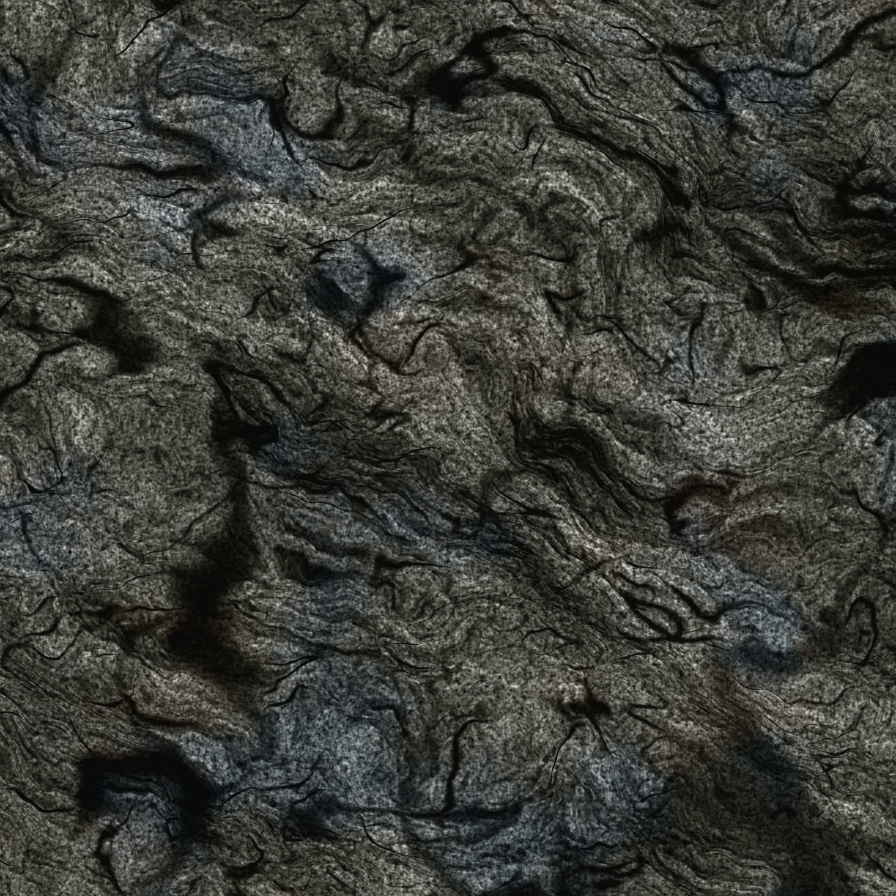
A WebGL 1 fragment shader for this texture:

```glsl
precision highp float;

uniform vec2 u_resolution;

const vec2 LIGHT_DIR = vec2(0.3, 0.954);
const vec3 OLIVE_TINT = vec3(0.004, 0.006, -0.026);
const vec3 SLATE_TINT = vec3(-0.026, 0.002, 0.014);
const vec3 RUST_TINT = vec3(0.036, 0.004, -0.034);

float hash(vec2 p) {
  vec3 q = fract(p.xyx * 0.1031);
  q += dot(q, q.yzx + 33.33);
  return fract((q.x + q.y) * q.z);
}

vec2 cellGradient(vec2 cell) {
  return vec2(hash(cell), hash(cell + 57.3)) * 2.0 - 1.0;
}

// Gradient noise, centred on zero
float noise(vec2 p) {
  vec2 cell = floor(p);
  vec2 f = p - cell;
  vec2 u = f * f * f * (f * (f * 6.0 - 15.0) + 10.0);
  vec2 e = vec2(1.0, 0.0);
  float a = dot(cellGradient(cell), f);
  float b = dot(cellGradient(cell + e.xy), f - e.xy);
  float c = dot(cellGradient(cell + e.yx), f - e.yx);
  float d = dot(cellGradient(cell + e.xx), f - e.xx);
  return mix(mix(a, b, u.x), mix(c, d, u.x), u.y);
}

vec2 nextOctave(vec2 p) {
  return mat2(1.6, 1.2, -1.2, 1.6) * p + 11.7;
}

float fbm(vec2 p) {
  float sum = 0.0;
  float amplitude = 1.0;
  for (int i = 0; i < 5; i++) {
    sum += amplitude * noise(p);
    p = nextOctave(p);
    amplitude *= 0.5;
  }
  return sum;
}

// Frame whose x axis follows the bedding, squeezed across it
vec2 beddingFrame(vec2 p, float angle, float squeeze) {
  vec2 along = vec2(cos(angle), sin(angle));
  return vec2(dot(p, along), dot(p, vec2(-along.y, along.x)) * squeeze);
}

// Bulging slabs that meet in sharp creases
float relief(vec2 p) {
  vec2 q = beddingFrame(p, -0.5, 1.8) * 3.0 + 4.1;
  float height = 0.0;
  float amplitude = 1.0;
  for (int i = 0; i < 6; i++) {
    height += amplitude * abs(noise(q));
    q = nextOctave(q);
    amplitude *= 0.5;
  }
  return height;
}

float slopeToLight(vec2 p, float stepSize) {
  return (relief(p) - relief(p + LIGHT_DIR * stepSize)) / stepSize;
}

float fissure(float level, float width) {
  return 1.0 - smoothstep(0.1 * width, width, abs(level));
}

// Broken cracks at four sizes, in two crossing directions
float cracks(vec2 p) {
  float depth = 0.0;
  float scale = 1.9;
  for (int i = 0; i < 4; i++) {
    float layer = float(i);
    float angle = mix(-0.65, 0.12, mod(layer, 2.0));
    vec2 q = beddingFrame(p, angle, 2.3) * scale + layer * 19.3;
    float opening = smoothstep(-0.08, 0.32, noise(p * scale * 1.4 + layer * 7.7));
    depth = max(depth, fissure(noise(q), 0.006 + 0.065 * opening) * (0.35 + 0.65 * opening));
    scale *= 1.85;
  }
  return depth;
}

float mineralGrain(vec2 p) {
  return noise(p * 173.0) + noise(p * 327.0 + 31.0);
}

void main() {
  vec2 p = gl_FragCoord.xy / u_resolution.y;
  vec2 warped = p + 0.12 * vec2(fbm(p * 3.0), fbm(p * 3.0 + 43.0));

  // Light on the relief and broad weathering
  float weathering = fbm(p * 3.3 + 71.0);
  float tone = 0.285 + 0.0125 * slopeToLight(warped, 0.002) + 0.22 * weathering;

  // Grain, pits and cracks
  float crackDepth = cracks(warped);
  float pits = smoothstep(0.12, 0.4, noise(warped * 74.0));
  tone = max(tone, 0.05) * (1.0 + 0.95 * mineralGrain(p));
  tone *= (1.0 - 0.5 * pits) * (1.0 - 0.88 * crackDepth);
  tone = clamp(tone, 0.035, 0.8);

  // Mineral stains
  float slate = smoothstep(0.02, 0.4, fbm(p * 4.2 + 13.0));
  float rust = smoothstep(0.12, 0.45, fbm(beddingFrame(p, -0.2, 1.8) * 3.6 + 91.0));
  vec3 tint = mix(OLIVE_TINT, SLATE_TINT, slate);
  tint = mix(tint, RUST_TINT, rust * (0.6 + 0.4 * crackDepth));
  vec3 color = tone + tint * smoothstep(0.0, 0.12, tone);

  gl_FragColor = vec4(clamp(color, 0.0, 1.0), 1.0);
}
```
